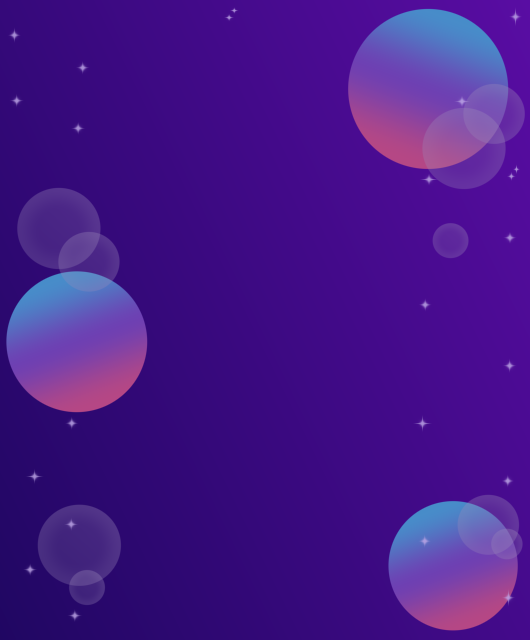
This background is drawn by a Shadertoy shader. Its source:

```glsl
const vec3 NIGHT_DARK = vec3(0.125, 0.025, 0.385);
const vec3 NIGHT_LIGHT = vec3(0.350, 0.050, 0.640);
const vec3 PLANET_PINK = vec3(0.710, 0.280, 0.520);
const vec3 PLANET_VIOLET = vec3(0.430, 0.250, 0.700);
const vec3 PLANET_BLUE = vec3(0.280, 0.550, 0.790);
const vec3 BUBBLE_TINT = vec3(0.610, 0.540, 0.730);
const vec3 STAR_TINT = vec3(0.740, 0.650, 0.900);

vec2 hash22(vec2 seed) {
    vec3 q = fract(seed.xyx * vec3(0.1031, 0.1030, 0.0973));
    q += dot(q, q.yzx + 33.33);
    return fract((q.xx + q.yz) * q.zy);
}

// Coverage of a disc with an edge about one pixel wide
float disc(vec2 offset, float radius, float blur) {
    return smoothstep(blur, -blur, length(offset) - radius);
}

// Opaque sphere with a three-colour ramp along the given axis
vec3 planet(vec3 base, vec2 p, vec2 center, float radius, vec2 axis, float blur) {
    vec2 offset = p - center;
    float t = dot(offset, normalize(axis)) / radius;
    vec3 ramp = mix(PLANET_VIOLET, PLANET_PINK, smoothstep(0.05, -0.95, t));
    ramp = mix(ramp, PLANET_BLUE, smoothstep(-0.05, 0.95, t));
    return mix(base, ramp, disc(offset, radius, blur));
}

// Translucent, slightly flattened bubble with a brighter rim
vec3 bubble(vec3 base, vec2 p, vec2 center, float radius, float blur) {
    vec2 offset = (p - center) * vec2(1.0, 1.025);
    float rim = smoothstep(0.45, 1.0, length(offset) / radius);
    float side = 0.03 * dot(offset, vec2(0.6, 0.8)) / radius;
    float alpha = mix(0.22, 0.32, rim) + side;
    return mix(base, BUBBLE_TINT, alpha * disc(offset, radius, blur));
}

// Four-pointed star with a faint halo
float sparkle(vec2 offset, float size) {
    vec2 arms = sqrt(abs(offset) / size);
    float halo = exp(-5.0 * dot(offset, offset) / (size * size));
    return 0.55 * smoothstep(1.25, 0.65, arms.x + arms.y) + 0.30 * halo;
}

// Column of stars zigzagging downwards with a little jitter
float starColumn(vec2 p, vec2 start, vec2 stride, int count, float seed) {
    float light = 0.0;
    for (int i = 0; i < count; i++) {
        float n = float(i);
        vec2 center = start + stride * vec2(mod(n, 2.0), n);
        center += 0.014 * (hash22(vec2(n, seed)) - 0.5);
        light = max(light, sparkle(p - center, 0.0105));
    }
    return light;
}

// Two tiny neighbouring stars
float twinStars(vec2 p, vec2 center) {
    vec2 gap = vec2(0.004, 0.0055);
    return max(sparkle(p - center - gap, 0.006), sparkle(p - center + gap, 0.007));
}

void mainImage(out vec4 fragColor, in vec2 fragCoord) {
    vec2 uv = fragCoord / iResolution.xy;
    vec2 p = fragCoord / iResolution.y;
    float blur = 0.75 / iResolution.y;

    // Night sky
    vec3 color = mix(NIGHT_DARK, NIGHT_LIGHT, dot(uv, vec2(0.63, 0.37)));

    // Planets
    color = planet(color, p, vec2(0.669, 0.861), 0.125, vec2(0.35, 0.94), blur);
    color = planet(color, p, vec2(0.120, 0.466), 0.110, vec2(-0.35, 0.94), blur);
    color = planet(color, p, vec2(0.708, 0.116), 0.101, vec2(-0.35, 0.94), blur);

    // Bubbles: upper right, left, lower left, lower right
    color = bubble(color, p, vec2(0.725, 0.768), 0.0650, blur);
    color = bubble(color, p, vec2(0.772, 0.822), 0.0480, blur);
    color = bubble(color, p, vec2(0.704, 0.624), 0.0280, blur);
    color = bubble(color, p, vec2(0.092, 0.643), 0.0650, blur);
    color = bubble(color, p, vec2(0.139, 0.591), 0.0478, blur);
    color = bubble(color, p, vec2(0.124, 0.148), 0.0650, blur);
    color = bubble(color, p, vec2(0.136, 0.082), 0.0280, blur);
    color = bubble(color, p, vec2(0.763, 0.180), 0.0480, blur);
    color = bubble(color, p, vec2(0.792, 0.150), 0.0245, blur);

    // Stars along both sides
    float light = starColumn(p, vec2(0.025, 0.945), vec2(0.100, -0.050), 4, 3.0);
    light = max(light, starColumn(p, vec2(0.115, 0.337), vec2(-0.065, -0.076), 5, 7.0));
    light = max(light, starColumn(p, vec2(0.800, 0.974), vec2(-0.077, -0.137), 2, 11.0));
    light = max(light, starColumn(p, vec2(0.665, 0.717), vec2(0.125, -0.094), 8, 17.0));
    light = max(light, twinStars(p, vec2(0.362, 0.978)));
    light = max(light, twinStars(p, vec2(0.803, 0.730)));
    color = mix(color, STAR_TINT, light);

    fragColor = vec4(color, 1.0);
}
```
